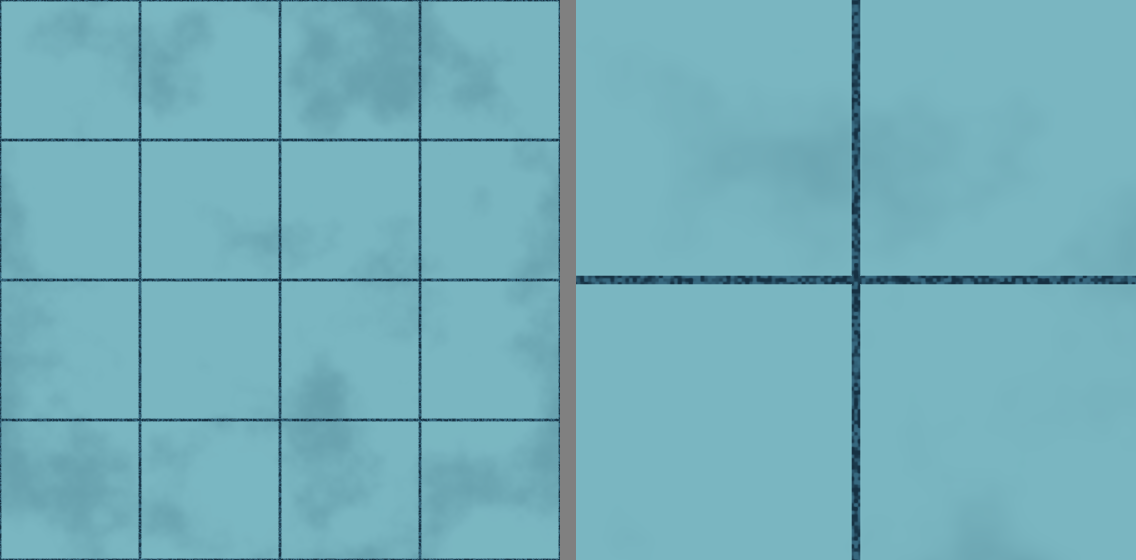
Left: the whole. Right: its middle third, enlarged.
Write a WebGL 1 fragment shader that draws this texture.

```glsl
precision highp float;

uniform vec2 u_resolution;

const float TILES = 4.0;
const float JOINT_HALF_WIDTH = 0.0026;
const float RIM_WIDTH = 0.0016;

const vec3 GLAZE = vec3(0.478, 0.714, 0.757);
const vec3 STAIN = vec3(0.405, 0.630, 0.680);
const vec3 RIM = vec3(0.520, 0.760, 0.800);
const vec3 GROUT_DARK = vec3(0.085, 0.190, 0.260);
const vec3 GROUT_LIGHT = vec3(0.215, 0.410, 0.500);

float hash(vec2 p, float seed) {
  vec3 q = fract(vec3(p.xyx) * vec3(0.1031, 0.1030, 0.0973) + seed * 0.137);
  q += dot(q, q.yzx + 33.33);
  return fract((q.x + q.y) * q.z);
}

// Value noise that wraps after "period" cells
float wrapNoise(vec2 uv, float period, float seed) {
  vec2 p = uv * period;
  vec2 cell = floor(p);
  vec2 f = fract(p);
  f = f * f * f * (f * (f * 6.0 - 15.0) + 10.0);
  vec2 a = mod(cell, period);
  vec2 b = mod(cell + 1.0, period);
  float low = mix(hash(a, seed), hash(vec2(b.x, a.y), seed), f.x);
  float high = mix(hash(vec2(a.x, b.y), seed), hash(b, seed), f.x);
  return mix(low, high, f.y);
}

float cloud(vec2 uv, float period, float seed) {
  float sum = 0.0;
  float weight = 0.5;
  for (int i = 0; i < 5; i++) {
    sum += weight * wrapNoise(uv, period, seed + float(i));
    period *= 2.0;
    weight *= 0.5;
  }
  return sum / 0.96875;
}

// Distance to the nearest grid line, in canvas units
float gridDistance(vec2 uv, float count) {
  vec2 d = 0.5 - abs(fract(uv * count) - 0.5);
  return min(d.x, d.y) / count;
}

vec3 glazeColor(vec2 uv, float edge) {
  float stain = smoothstep(0.46, 0.82, cloud(uv, 7.0, 3.0));
  float tone = hash(mod(floor(uv * TILES), TILES), 11.0) - 0.5;
  vec3 color = mix(GLAZE, STAIN, stain) * (1.0 + 0.008 * tone);
  float rim = 1.0 - smoothstep(0.0, RIM_WIDTH, edge);
  return mix(color, RIM, 0.45 * rim);
}

vec3 groutColor(vec2 uv) {
  float grain = wrapNoise(uv, 448.0, 23.0);
  return mix(GROUT_DARK, GROUT_LIGHT, smoothstep(0.1, 0.9, grain));
}

void main() {
  vec2 uv = gl_FragCoord.xy / u_resolution;
  float pixel = 1.0 / min(u_resolution.x, u_resolution.y);

  // Signed distance from the joint: positive on the tile face
  float edge = gridDistance(uv, TILES) - JOINT_HALF_WIDTH;
  float face = smoothstep(-0.5 * pixel, 0.5 * pixel, edge);

  vec3 color = mix(groutColor(uv), glazeColor(uv, edge), face);
  gl_FragColor = vec4(color, 1.0);
}
```
